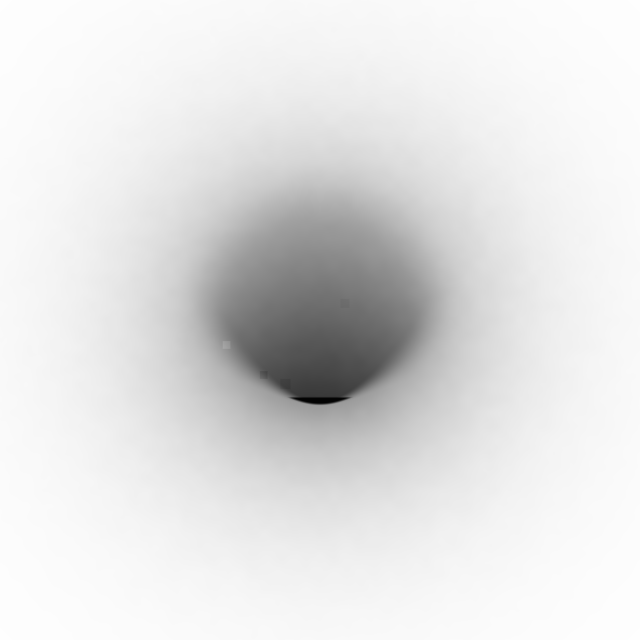
Reproduce this texture map procedurally as a three.js fragment shader.

```glsl
// Soft contact shadow of a round body resting on a pale ground plane.
// An exponential halo surrounds a graded dark disc, cut from below by a
// hyperbolic contact edge with a black sliver; faint blocks and mottle on top.
varying vec2 vUv;

float hash(vec2 p) {
  return fract(sin(dot(p, vec2(127.1, 311.7))) * 43758.55);
}

float valueNoise(vec2 p) {
  vec2 cell = floor(p);
  vec2 f = fract(p);
  f = f * f * (3.0 - 2.0 * f);
  float low = mix(hash(cell), hash(cell + vec2(1.0, 0.0)), f.x);
  float high = mix(hash(cell + vec2(0.0, 1.0)), hash(cell + 1.0), f.x);
  return mix(low, high, f.y);
}

// Lower rim of the body: rounded at the contact, straight at the sides
float contactEdge(float dx) {
  return 0.368 + sqrt(0.00255 + 0.52 * dx * dx) - 0.0505;
}

// Small square blemish with softened sides
float block(vec2 p, vec2 center, float halfSize) {
  vec2 d = abs(p - center) - halfSize;
  return 1.0 - smoothstep(-0.001, 0.001, max(d.x, d.y));
}

void main() {
  vec2 p = vUv;
  float dx = p.x - 0.5;

  // Halo on the ground
  float radius = length(p - 0.5);
  float halo = 1.0 - 1.07 * exp(-7.5 * max(radius, 0.08));

  // Body shadow, darkest toward the contact
  float body = 0.23 + 1.45 * (p.y - 0.385) + 5.0 * dx * dx;
  float disc = 1.0 - smoothstep(0.13, 0.24, length(p - vec2(0.5, 0.51)));
  float aboveEdge = p.y - contactEdge(dx);
  float blur = 0.006 + 3.0 * dx * dx;
  float cut = smoothstep(-0.4 * blur, blur, aboveEdge);
  float shade = mix(halo, body, disc * cut);

  // Black sliver under a flat top
  float sliver = smoothstep(-0.002, 0.003, aboveEdge)
               * (1.0 - smoothstep(0.377, 0.381, p.y));
  sliver *= 1.0 - smoothstep(0.045, 0.065, abs(dx - 0.002));
  shade = mix(shade, 0.01, sliver);

  // Blocky blemishes
  shade += 0.06 * block(p, vec2(0.354, 0.461), 0.006);
  shade -= 0.05 * block(p, vec2(0.412, 0.414), 0.006);
  shade -= 0.025 * block(p, vec2(0.446, 0.400), 0.008);
  shade -= 0.02 * block(p, vec2(0.539, 0.526), 0.007);

  // Faint mottle, fading into white
  float mottle = valueNoise(p * 48.0) + 0.5 * valueNoise(p * 90.0) - 0.75;
  shade += 0.012 * mottle * (1.0 - smoothstep(0.2, 0.7, radius)) * (1.0 - sliver);

  gl_FragColor = vec4(vec3(clamp(shade, 0.0, 1.0)), 1.0);
}
```
